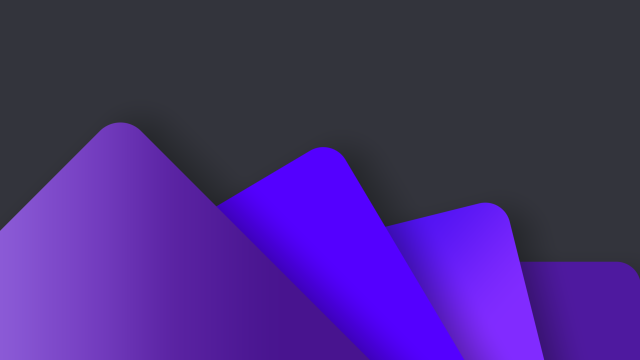
Reproduce this background procedurally as a Shadertoy shader.

```glsl
// Four rounded violet sheets fanned along the bottom of a slate backdrop, each casting a soft shadow.
#define SLATE vec3(0.200, 0.204, 0.235)
#define ULTRAMARINE vec3(0.328, 0.0, 1.0)
#define PLUM vec3(0.306, 0.098, 0.622)
#define SHADOW_TINT vec3(0.05, 0.10, 0.03)
#define SHADOW_SHIFT vec2(0.030, -0.050)
#define SHADOW_BLUR 0.095
#define SHADOW_STRENGTH 0.38

// Signed distance to the quadrant x < 0, y < 0 with its corner rounded.
float roundedCorner(vec2 q, float radius) {
    q += radius;
    return min(max(q.x, q.y), 0.0) + length(max(q, 0.0)) - radius;
}

// Lays one sheet, tilted by an angle in degrees, over the colour below it.
vec3 laySheet(vec3 below, vec2 p, vec2 corner, float tilt, float radius, vec3 paint) {
    float a = radians(tilt);
    vec2 along = vec2(cos(a), sin(a));
    vec2 offset = p - corner;
    vec2 local = vec2(dot(offset, along), dot(offset, vec2(-along.y, along.x)));

    float shadowDist = roundedCorner(local - SHADOW_SHIFT, radius);
    float shadow = 1.0 - smoothstep(-SHADOW_BLUR, SHADOW_BLUR, shadowDist);
    vec3 shaded = mix(below, below * SHADOW_TINT + SHADOW_TINT * 0.1, shadow * SHADOW_STRENGTH);

    float pixel = 1.0 / iResolution.y;
    float cover = 1.0 - smoothstep(-0.7 * pixel, 0.7 * pixel, roundedCorner(local, radius));
    return mix(shaded, paint, cover);
}

// Horizontal lilac to deep purple blend of the front sheet.
vec3 frontPaint(float x) {
    vec3 c = mix(vec3(0.550, 0.360, 0.845), vec3(0.470, 0.258, 0.768), smoothstep(-0.05, 0.27, x));
    c = mix(c, vec3(0.360, 0.142, 0.644), smoothstep(0.18, 0.52, x));
    return mix(c, vec3(0.282, 0.078, 0.560), smoothstep(0.40, 0.82, x));
}

// Diagonal blue to bright violet blend of the third sheet.
vec3 violetPaint(vec2 p) {
    float t = dot(p - vec2(1.13, 0.35), normalize(vec2(0.75, -0.66)));
    return mix(vec3(0.315, 0.070, 0.950), vec3(0.505, 0.170, 1.0), smoothstep(-0.05, 0.37, t));
}

void mainImage(out vec4 fragColor, in vec2 fragCoord) {
    vec2 p = fragCoord / iResolution.y;

    // Sheets from back to front
    vec3 color = SLATE;
    color = laySheet(color, p, vec2(1.780, 0.273), 0.0, 0.068, PLUM);
    color = laySheet(color, p, vec2(1.399, 0.452), 14.0, 0.070, violetPaint(p));
    color = laySheet(color, p, vec2(0.923, 0.618), 30.7, 0.072, ULTRAMARINE);
    color = laySheet(color, p, vec2(0.3345, 0.6933), 45.0, 0.081, frontPaint(p.x));

    fragColor = vec4(color, 1.0);
}
```
